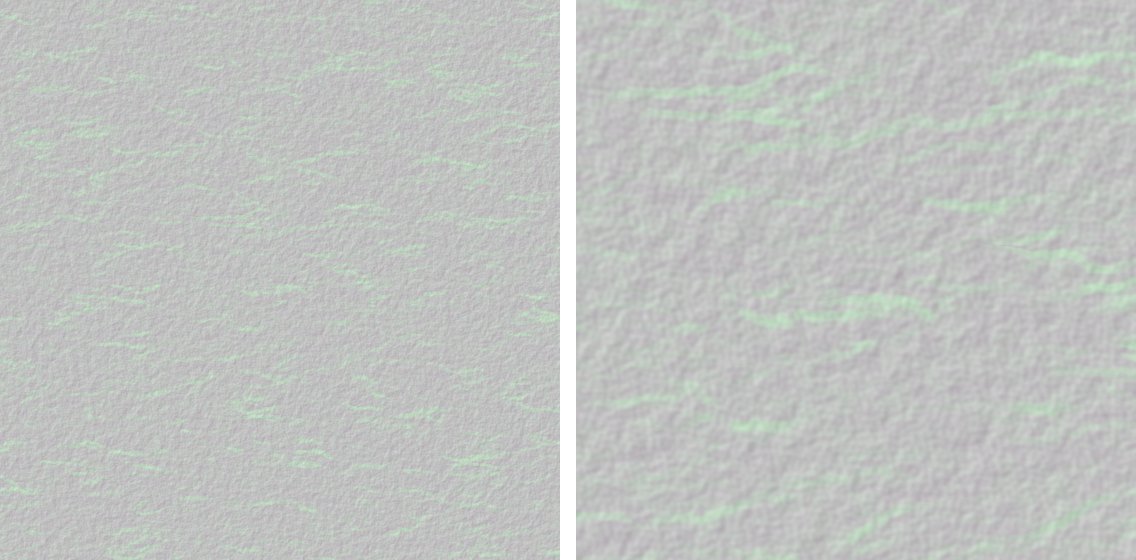
Left, the full canvas; right, a detail of the centre.
Give the GLSL for this texture, as a Shadertoy shader.

```glsl
// Pale grey rough paper with thin, wispy green veins running sideways.

const vec3 PAPER = vec3(0.752, 0.742, 0.752);
const vec3 VEIN_GREEN = vec3(0.740, 0.865, 0.750);
const vec3 RELIEF_TINT = vec3(0.085, 0.105, 0.085);
const vec2 LIGHT_DIR = vec2(-0.75, 0.66);
const float VEIN_HALF_WIDTH = 0.0052;
const int VEIN_LAYERS = 5;

// Random unit vector for a lattice cell
vec2 hashDirection(vec2 cell) {
    float h = fract(sin(dot(cell, vec2(127.1, 311.7))) * 43758.5453);
    float angle = 6.28318 * h;
    return vec2(cos(angle), sin(angle));
}

// Gradient noise, roughly -0.7 to 0.7
float gradientNoise(vec2 p) {
    vec2 cell = floor(p);
    vec2 f = p - cell;
    vec2 u = f * f * f * (f * (f * 6.0 - 15.0) + 10.0);
    vec2 right = vec2(1.0, 0.0);
    vec2 up = vec2(0.0, 1.0);
    float a = dot(hashDirection(cell), f);
    float b = dot(hashDirection(cell + right), f - right);
    float c = dot(hashDirection(cell + up), f - up);
    float d = dot(hashDirection(cell + 1.0), f - 1.0);
    return mix(mix(a, b, u.x), mix(c, d, u.x), u.y);
}

// Bumpy surface height; each octave is turned to hide the lattice
float paperHeight(vec2 p) {
    const mat2 turn = mat2(0.8, 0.6, -0.6, 0.8);
    float height = 0.0;
    float amplitude = 1.0;
    vec2 q = turn * p * 62.0;
    for (int i = 0; i < 3; i++) {
        height += amplitude * gradientNoise(q);
        amplitude *= 0.64;
        q = turn * q * 2.05 + 17.3;
    }
    return height;
}

// Slope of the surface towards the light
float reliefShade(vec2 p, vec2 lightDir, float reach) {
    vec2 offset = lightDir * reach;
    return paperHeight(p - offset) - paperHeight(p + offset);
}

// Stretched, crinkled noise whose zero lines are the vein paths
float veinField(vec2 p) {
    vec2 q = p;
    q.y += 0.012 * gradientNoise(p * vec2(11.0, 15.0));
    q.y += 0.007 * gradientNoise(p * vec2(36.0, 46.0));
    q.y += 0.003 * gradientNoise(p * vec2(110.0, 100.0));
    q.y -= 0.08 * p.x;
    return gradientNoise(q * vec2(8.0, 26.0));
}

// One set of tapered wisps of nearly even width
float veinLayer(vec2 p, float seed) {
    vec2 q = p + seed * vec2(3.71, 5.13);
    float e = 0.0015;
    float field = veinField(q);
    vec2 slope = vec2(veinField(q + vec2(e, 0.0)), veinField(q + vec2(0.0, e)));
    slope = (slope - field) / e;
    float steepness = length(slope) + 0.5;
    float dist = abs(field) / steepness;
    float sideways = smoothstep(0.4, 0.9, abs(slope.y) / steepness);

    float patches = gradientNoise(q * vec2(10.0, 24.0) + 31.7);
    float region = gradientNoise(p * 4.5 + 9.2);
    float presence = smoothstep(-0.1, 0.55, patches + 0.12 * region);
    float width = VEIN_HALF_WIDTH * sqrt(presence) + 0.0002;
    float coverage = 1.0 - smoothstep(0.15 * width, width, dist);
    return coverage * sideways * mix(0.1, 0.95, presence * sqrt(presence));
}

// All vein layers laid over one another
float veins(vec2 p) {
    float clearPart = 1.0;
    for (int i = 0; i < VEIN_LAYERS; i++) {
        clearPart *= 1.0 - veinLayer(p, float(i + 1));
    }
    return 1.0 - clearPart;
}

// Faint streaky tint between the veins
float greenFilm(vec2 p) {
    float broad = gradientNoise(p * vec2(14.0, 40.0) + 4.6);
    float fine = gradientNoise(p * vec2(60.0, 130.0) + 8.1);
    return max(0.08 + 0.15 * broad + 0.26 * fine, 0.0);
}

void mainImage(out vec4 fragColor, in vec2 fragCoord) {
    vec2 p = fragCoord / iResolution.y;

    // Green pigment on the paper
    float green = clamp(greenFilm(p) + 0.8 * veins(p), 0.0, 1.0);
    vec3 color = mix(PAPER, VEIN_GREEN, green);

    // Embossed paper grain
    color += RELIEF_TINT * reliefShade(p, LIGHT_DIR, 0.0014);
    fragColor = vec4(clamp(color, 0.0, 1.0), 1.0);
}
```
